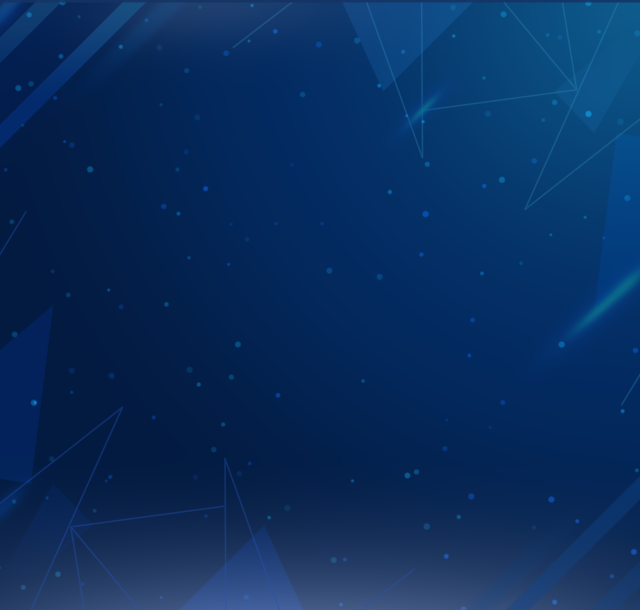
Give the GLSL for this background, as a Shadertoy shader.

```glsl
#define GRID vec2(7.68, 7.34)
#define MIRROR_SUM vec2(7.77, 7.42)
#define LINE_WIDTH 0.006
#define DOT_CELL 0.62
#define DOT_DENSITY 0.44
#define TEAL vec3(0.04, 0.46, 0.55)
#define BLUE vec3(0.03, 0.28, 0.66)
#define HAZE vec3(0.31, 0.40, 0.57)

float hash(vec2 p) {
    return fract(sin(dot(p, vec2(127.1, 311.7))) * 43758.55);
}

float segmentDistance(vec2 p, vec2 a, vec2 b) {
    vec2 pa = p - a, ba = b - a;
    return length(pa - ba * clamp(dot(pa, ba) / dot(ba, ba), 0.0, 1.0));
}

float edgeSide(vec2 p, vec2 a, vec2 b) {
    vec2 e = normalize(b - a);
    return e.x * (p.y - a.y) - e.y * (p.x - a.x);
}

float facet(vec2 p, vec2 a, vec2 b, vec2 c, float aa) {
    float s = sign(edgeSide(c, a, b));
    float d = min(min(s * edgeSide(p, a, b), s * edgeSide(p, b, c)), s * edgeSide(p, c, a));
    return smoothstep(-aa, aa, d);
}

// Thin network of straight lines
float network(vec2 p, float aa) {
    const vec4 links[9] = vec4[9](
        vec4(4.40, 0.03, 5.07, 1.90), vec4(5.06, 0.03, 5.07, 1.90),
        vec4(5.07, 1.33, 6.92, 1.08), vec4(6.05, 0.03, 6.92, 1.08),
        vec4(6.75, 0.03, 6.92, 1.08), vec4(7.42, 0.03, 6.30, 2.52),
        vec4(6.30, 2.52, 7.85, 1.30), vec4(2.80, 0.57, 3.50, 0.03),
        vec4(7.46, 4.87, 7.80, 4.31));
    float d = 9.0;
    for (int i = 0; i < 9; i++) d = min(d, segmentDistance(p, links[i].xy, links[i].zw));
    return 1.0 - smoothstep(LINE_WIDTH - 0.5 * aa, LINE_WIDTH + aa, d);
}

// Translucent triangles: x = pale pair, y = deep blue one
vec2 facets(vec2 p, float aa) {
    float pale = facet(p, vec2(4.60, 1.10), vec2(4.05, -0.1), vec2(5.80, -0.1), aa);
    pale += 0.6 * facet(p, vec2(7.13, 1.60), vec2(6.65, 1.10), vec2(8.10, -0.1), aa)
        * smoothstep(0.3, 1.3, p.y);
    float deep = facet(p, vec2(7.13, 3.75), vec2(7.40, 1.60), vec2(9.30, 1.90), aa);
    return vec2(pale, deep);
}

float band(float s, float low, float high, float soft) {
    return smoothstep(low - soft, low + soft, s) * (1.0 - smoothstep(high - soft, high + soft, s));
}

// Diagonal corner bands
float stripes(vec2 p, float aa) {
    float s = p.x + p.y;
    float m = band(s, 1.50, 1.78, aa) + 0.7 * band(s, 0.45, 0.76, aa);
    m += 0.5 * band(s, 1.95, 2.25, 0.10) * smoothstep(1.5, 0.1, p.y);
    return m + 0.8 * band(s, 0.05, 0.26, 0.08);
}

// Soft streak: x = wide glow, y = bright core
vec2 streak(vec2 p, vec2 centre, vec2 dir, float reach, float width) {
    vec2 axis = normalize(dir), q = p - centre;
    float along = dot(q, axis) / reach;
    float across = (q.x * axis.y - q.y * axis.x) / width;
    float taper = exp(-2.5 * along * along);
    return vec2(taper * exp(-across * across),
                exp(-9.0 * along * along - 7.0 * across * across));
}

// Scattered dots, one jittered candidate per cell
vec3 dots(vec2 p, float seed, float aa) {
    vec2 home = floor(p / DOT_CELL);
    vec3 sum = vec3(0.0);
    vec2 id = home + seed;
    if (hash(id) < DOT_DENSITY) {
        vec2 jitter = 0.1 + 0.8 * vec2(hash(id + 3.7), hash(id + 8.3));
        float radius = mix(0.016, 0.038, hash(id + 5.1));
        float d = length(p - (home + jitter) * DOT_CELL);
        float disc = 1.0 - smoothstep(radius - aa, radius + aa, d);
        vec3 tint = mix(BLUE, TEAL, step(0.45, hash(id + 1.9) - 0.06 * (p.y - 3.7)));
        sum = tint * disc * mix(0.12, 0.5, hash(id + 6.6));
    }
    return sum;
}

void mainImage(out vec4 fragColor, in vec2 fragCoord) {
    vec2 uv = fragCoord / iResolution.xy;
    vec2 p = vec2(uv.x, 1.0 - uv.y) * GRID;
    vec2 m = MIRROR_SUM - p;
    float aa = GRID.y / iResolution.y;

    // Radial base, lit from the upper right
    float d = length(p - vec2(GRID.x, 0.0));
    vec3 col = mix(vec3(0.055, 0.37, 0.56), vec3(0.012, 0.17, 0.385), smoothstep(-1.5, 4.8, d) * 1.12 - 0.12);
    col = mix(col, vec3(0.01, 0.105, 0.255), smoothstep(4.0, 8.2, d));

    // Haze along the bottom and top
    float side = (p.x - 3.7) / 3.9;
    float low = clamp((p.y - 5.4) / 1.94, 0.0, 1.0);
    col = mix(col, HAZE, 0.86 * low * low * (1.0 - 0.5 * side * side));
    float topGlow = exp(-p.y * p.y / 0.25) * exp(-pow((p.x - 2.3) / 2.0, 2.0));
    col = mix(col, HAZE, 0.38 * topGlow);

    // Corner bands
    float corner = smoothstep(2.4, 0.8, p.x + p.y);
    col = mix(col, vec3(0.01, 0.13, 0.36), 0.55 * corner);
    vec3 bandTint = mix(vec3(0.10, 0.34, 0.54), vec3(0.01, 0.18, 0.47), smoothstep(0.0, 1.3, p.y));
    col = mix(col, bandTint, 0.75 * min(stripes(p, aa), 1.0));
    col = mix(col, vec3(0.06, 0.27, 0.54), 0.42 * min(stripes(m, 2.0 * aa), 1.0));

    // Facets and lines, repeated by half a turn
    vec2 f = facets(p, aa), g = facets(m, aa);
    col += f.x * vec3(0.02, 0.055, 0.08) + f.y * vec3(-0.01, 0.025, 0.07);
    col += g.x * vec3(0.0, 0.025, 0.09) + g.y * vec3(0.0, 0.03, 0.10);
    col = mix(col, vec3(0.20, 0.56, 0.72), 0.32 * network(p, aa));
    col = mix(col, vec3(0.14, 0.32, 0.72), 0.40 * network(m, aa));

    // Light streaks
    vec2 glow = streak(p, vec2(5.08, 1.32), vec2(1.0, -1.0), 0.62, 0.10);
    glow += streak(p, vec2(7.20, 3.72), vec2(1.0, -0.88), 1.15, 0.16);
    glow.y += 0.8 * streak(p, vec2(7.55, 3.40), vec2(1.0, -0.88), 0.8, 0.2).y;
    glow.x += streak(p, vec2(0.05, 6.10), vec2(1.0, -1.0), 0.5, 0.09).x;
    glow.x += streak(p, vec2(0.05, 0.20), vec2(1.0, -1.0), 0.45, 0.10).x;
    col = mix(col, BLUE, 0.38 * min(glow.x, 1.0));
    col = mix(col, TEAL, 0.75 * min(glow.y, 1.0));

    col += dots(p, 0.0, aa) + dots(p + 0.31, 41.0, aa);

    // Dark rim at the top
    col = mix(col, vec3(0.08, 0.20, 0.39), 0.85 * (1.0 - smoothstep(0.03 - aa, 0.03 + aa, p.y)));
    fragColor = vec4(clamp(col, 0.0, 1.0), 1.0);
}
```
